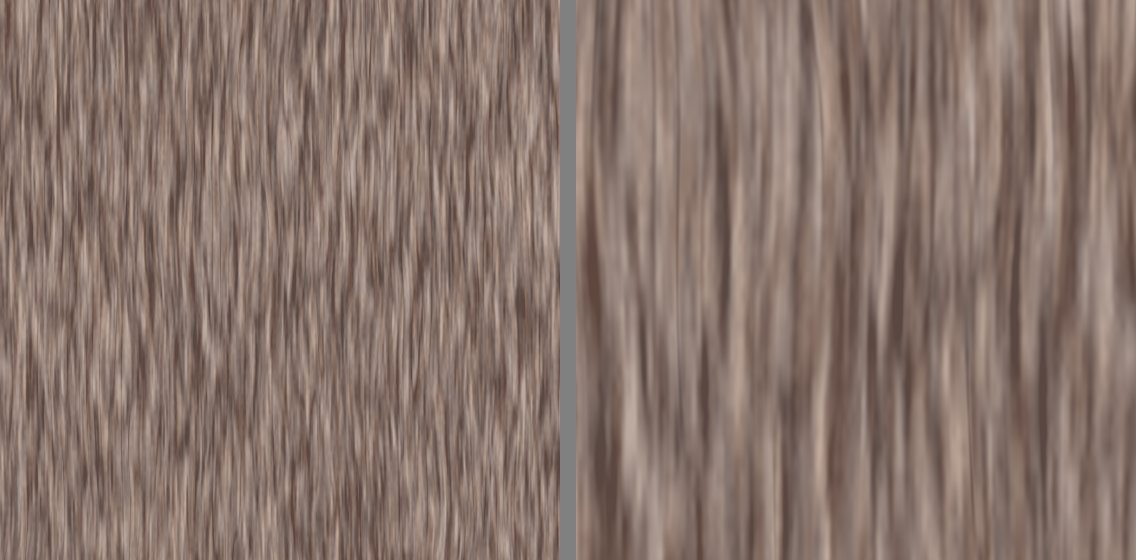
Left: the whole. Right: its middle third, enlarged.
Reproduce this texture procedurally as a WebGL 1 fragment shader.

```glsl
precision highp float;
// Weathered wood grain: fine, straight vertical fibres in grey brown.
// Layers of stretched column noise are bent by a slight sideways warp,
// then thin dark crevices and a faint warm tint are added.

uniform vec2 u_resolution;

const vec3 DARK_WOOD = vec3(0.42, 0.34, 0.31);
const vec3 LIGHT_WOOD = vec3(0.66, 0.58, 0.54);
const vec3 WARM_TINT = vec3(0.030, 0.0, -0.020);

float hash(vec2 p) {
  return fract(sin(dot(p, vec2(127.1, 311.7))) * 43758.5453);
}

// Smooth lattice noise, 0 to 1
float valueNoise(vec2 p) {
  vec2 cell = floor(p);
  vec2 s = smoothstep(0.0, 1.0, fract(p));
  float low = mix(hash(cell), hash(cell + vec2(1.0, 0.0)), s.x);
  float high = mix(hash(cell + vec2(0.0, 1.0)), hash(cell + vec2(1.0, 1.0)), s.x);
  return mix(low, high, s.y);
}

// One fibre: smooth noise along y, shifted by a random phase
float fibre(float column, float y, float seed) {
  float shifted = y + 40.0 * hash(vec2(column, seed));
  float cell = floor(shifted);
  float s = smoothstep(0.0, 1.0, shifted - cell);
  vec2 key = vec2(column + seed * 17.0, cell);
  return mix(hash(key), hash(key + vec2(0.0, 1.0)), s);
}

// Neighbouring fibres blended across x; the phases hide any rows
float fibres(vec2 p, vec2 frequency, float seed) {
  vec2 q = p * frequency;
  float column = floor(q.x);
  float s = smoothstep(0.0, 1.0, q.x - column);
  return mix(fibre(column, q.y, seed), fibre(column + 1.0, q.y, seed), s);
}

// Sideways bend that makes the fibres lean, split and taper
vec2 bendGrain(vec2 p) {
  float wide = valueNoise(p * vec2(9.0, 4.0) + 3.7) - 0.5;
  float small = valueNoise(p * vec2(28.0, 8.0) + 21.3) - 0.5;
  return p + vec2(0.009 * wide + 0.006 * small, 0.0);
}

// Dark lines where a fibre layer crosses its middle value
float crevices(vec2 p) {
  float layer = fibres(p, vec2(85.0, 6.0), 5.0);
  return 1.0 - smoothstep(0.0, 0.16, abs(layer - 0.5));
}

void main() {
  vec2 uv = gl_FragCoord.xy / min(u_resolution.x, u_resolution.y);
  vec2 p = bendGrain(uv);

  // Fibre layers from coarse to fine, each centred on zero
  float coarse = fibres(p, vec2(105.0, 10.0), 1.0) - 0.5;
  float medium = fibres(p, vec2(185.0, 15.0), 2.0) - 0.5;
  float fine = fibres(p, vec2(300.0, 24.0), 3.0) - 0.5;
  float speckle = valueNoise(p * vec2(330.0, 110.0)) - 0.5;
  float patches = valueNoise(p * vec2(16.0, 6.0) + 8.1) - 0.5;
  float grain = 0.33 * coarse + 0.42 * medium + 0.36 * fine;
  grain += 0.09 * speckle + 0.05 * patches;

  float tone = 0.58 + 2.15 * grain - 0.36 * crevices(p);
  vec3 color = mix(DARK_WOOD, LIGHT_WOOD, clamp(tone, -0.25, 1.35));

  // Slight shifts between greyer and warmer fibres
  float warmth = fibres(p, vec2(160.0, 16.0), 4.0) - 0.5;
  color += WARM_TINT * warmth;

  gl_FragColor = vec4(color, 1.0);
}
```
